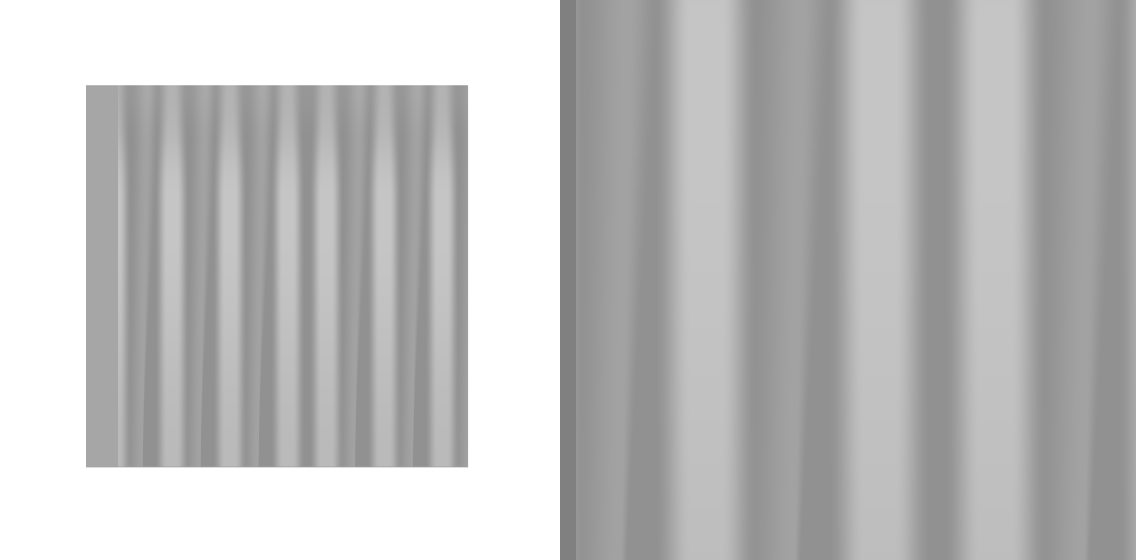
Left: the whole. Right: its middle third, enlarged.
This texture is drawn by a WebGL 1 fragment shader. Its source:

```glsl
precision highp float;

uniform vec2 u_resolution;

const float PERIOD = 0.1515;
const float CENTER_GAP = 0.579;

// Signed distance to the nearest of the evenly spaced lines through origin
float repeatOffset(float x, float origin) {
  return mod(x - origin + 0.5 * PERIOD, PERIOD) - 0.5 * PERIOD;
}

// Broad rounded highlight, narrowing and fading toward the top
float foldLight(float x, float y) {
  float top = smoothstep(0.7, 1.02, y);
  float d = abs(repeatOffset(x, 0.2252));
  float profile = 1.0 - smoothstep(0.013 - 0.009 * top, 0.045 - 0.006 * top, d);
  float strength = mix(0.16, 0.205, smoothstep(0.0, 0.65, y)) - 0.1 * top;
  return profile * strength;
}

// Faint slanted ridge: soft at the top, a sharp right edge at the bottom
float ridgeLight(float x, float y) {
  float d = repeatOffset(x, mix(0.147, 0.161, y));
  float side = d < 0.0 ? 0.042 : mix(0.003, 0.03, smoothstep(0.05, 0.9, y));
  return 0.068 * (1.0 - smoothstep(0.0, side, abs(d)));
}

void main() {
  vec2 uv = gl_FragCoord.xy / u_resolution;
  vec2 p = (uv - vec2(0.1536, 0.1654)) / 0.6823;
  vec2 pixel = 1.0 / (0.6823 * u_resolution);

  // The two middle folds sit closer together, with no ridge between them
  float x = p.x + 0.0504 * step(CENTER_GAP, p.x);
  float ridgeMask = smoothstep(0.03, 0.06, abs(p.x - CENTER_GAP));
  float valley = 0.568 + 0.025 * smoothstep(0.85, 1.0, p.y);
  float shade = valley + foldLight(x, p.y) + ridgeLight(x, p.y) * ridgeMask;

  // Flat band at the left
  float band = 1.0 - smoothstep(-0.5, 0.5, (p.x - 0.084) / pixel.x);
  shade = mix(shade, 0.65, band);

  // Thin hem along the bottom and a slight shadow along the top
  float hem = 1.0 - smoothstep(0.001, 0.004, p.y);
  shade = mix(shade, 0.63, 0.7 * hem);
  shade -= 0.02 * smoothstep(0.995, 1.0, p.y);

  // Square panel on a white ground
  vec2 inside = clamp((0.5 - abs(p - 0.5)) / pixel + 0.5, 0.0, 1.0);
  gl_FragColor = vec4(vec3(mix(1.0, shade, inside.x * inside.y)), 1.0);
}
```
